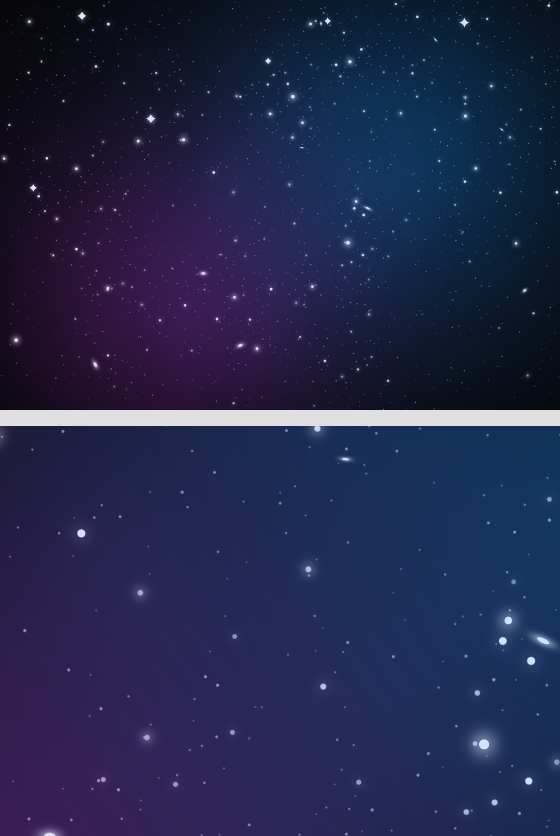
Top, the full canvas; bottom, a detail of the centre.
A WebGL 2 fragment shader for this texture:

```glsl
#version 300 es
precision highp float;
// A deep-space star field: soft violet and blue nebula glows on near-black.
// Jittered grids scatter dust, dots, haloed stars, oval galaxies and sparkles,
// clumped by value noise and gathered along the middle of the sky.

#define SKY_DARK vec3(0.036, 0.042, 0.066)
#define VIOLET vec3(0.205, 0.045, 0.225)
#define BLUE vec3(0.012, 0.165, 0.285)
#define VIOLET_REACH 0.43
#define BLUE_REACH 0.50
#define DUST_AMOUNT 0.42
#define DOT_AMOUNT 0.27
#define HALO_AMOUNT 0.38
#define GALAXY_AMOUNT 0.34
#define TINT 0.38

uniform vec2 u_resolution;
out vec4 fragColor;

float hash(vec2 p) {
  return fract(sin(dot(p, vec2(127.1, 311.7))) * 43758.5453);
}

vec2 hash2(vec2 p) {
  return vec2(hash(p), hash(p + vec2(19.7, 7.3)));
}

float valueNoise(vec2 p) {
  vec2 i = floor(p), f = fract(p);
  f = f * f * (3.0 - 2.0 * f);
  float low = mix(hash(i), hash(i + vec2(1, 0)), f.x);
  float high = mix(hash(i + vec2(0, 1)), hash(i + vec2(1, 1)), f.x);
  return mix(low, high, f.y);
}

float glow(vec2 p, vec2 center, float reach) {
  vec2 d = (p - center) / reach;
  return exp(-dot(d, d));
}

// Relative star density: clumps, denser near the middle
float crowding(vec2 p) {
  float clump = smoothstep(0.2, 0.8, valueNoise(p * 7.0));
  return (0.4 + 0.9 * clump) * (0.6 + 0.8 * glow(p, vec2(0.72, 0.58), 0.38));
}

float disc(float d, float radius, float px) {
  return 1.0 - smoothstep(radius - 0.8 * px, radius + 0.8 * px, d);
}

// Round stars on a jittered grid; halo is the strength of the soft glow
float stars(vec2 p, float cell, float amount, float radius, float halo, float seed, float px) {
  float light = 0.0;
  vec2 home = floor(p / cell);
  for (int y = -1; y <= 1; y++) {
    for (int x = -1; x <= 1; x++) {
      vec2 id = home + vec2(x, y);
      vec2 center = (id + hash2(id + seed)) * cell;
      vec2 pick = hash2(id + seed + 43.0);
      if (pick.x > amount * crowding(center)) continue;
      float power = pick.y * pick.y;
      float d = length(p - center);
      light += disc(d, radius * mix(0.55, 1.0, power), px) * mix(0.4, 1.0, pick.y);
      float spread = radius * mix(1.6, 2.9, power);
      light += halo * mix(0.35, 1.0, pick.y) * exp(-d * d / (spread * spread));
    }
  }
  return light;
}

// Tilted soft ovals with a brighter core
float galaxies(vec2 p, float cell, float px) {
  float light = 0.0;
  vec2 home = floor(p / cell);
  for (int y = -1; y <= 1; y++) {
    for (int x = -1; x <= 1; x++) {
      vec2 id = home + vec2(x, y);
      vec2 center = (id + hash2(id + 5.0)) * cell;
      vec2 pick = hash2(id + 91.0);
      if (pick.x > GALAXY_AMOUNT) continue;
      float angle = 6.2832 * hash(id + 33.0);
      float c = cos(angle), s = sin(angle);
      vec2 q = mat2(c, -s, s, c) * (p - center);
      float size = mix(0.005, 0.013, pick.y * pick.y);
      q.y /= mix(0.28, 0.65, hash(id + 71.0));
      float d = length(q);
      light += 0.65 * exp(-d * d / (size * size)) + 0.5 * disc(d, size * 0.5, px * 1.5);
    }
  }
  return light;
}

// Rare four-pointed stars
float sparkles(vec2 p, float cell, float px) {
  vec2 id = floor(p / cell);
  vec2 q = abs(p - (id + 0.15 + 0.7 * hash2(id + 12.0)) * cell);
  float size = mix(0.008, 0.012, hash(id + 8.0));
  float d = pow(pow(q.x, 0.7) + pow(q.y, 0.7), 1.0 / 0.7);
  return step(hash(id + 64.0), 0.22) * (disc(d, size, px * 1.5) + 0.25 * exp(-dot(q, q) / (size * size)));
}

void main() {
  vec2 p = gl_FragCoord.xy / u_resolution.y;
  vec2 uv = gl_FragCoord.xy / u_resolution;
  float px = 1.0 / u_resolution.y;

  // Nebula glows, darkened toward the corners
  vec3 sky = SKY_DARK + VIOLET * glow(p, vec2(0.42, 0.24), VIOLET_REACH);
  sky += BLUE * glow(p, vec2(0.99, 0.64), BLUE_REACH);
  sky *= 1.0 - 0.8 * pow(length(uv - 0.5), 2.0);
  sky *= 0.96 + 0.08 * valueNoise(p * 9.0);

  // Starlight takes a little of the local hue
  vec3 hue = sky / max(sky.r, max(sky.g, sky.b));
  vec3 starColor = mix(vec3(0.95, 0.97, 1.0), 0.45 + 0.55 * hue, TINT);
  float light = 0.6 * stars(p, 0.018, DUST_AMOUNT, 0.0013, 0.0, 3.0, px);
  light += stars(p, 0.042, DOT_AMOUNT, 0.0034, 0.1, 17.0, px);
  light += stars(p, 0.095, HALO_AMOUNT, 0.0040, 0.45, 29.0, px);
  light += galaxies(p, 0.26, px) + sparkles(p, 0.3, px);
  fragColor = vec4(mix(sky, starColor, min(light, 1.0)), 1.0);
}
```
